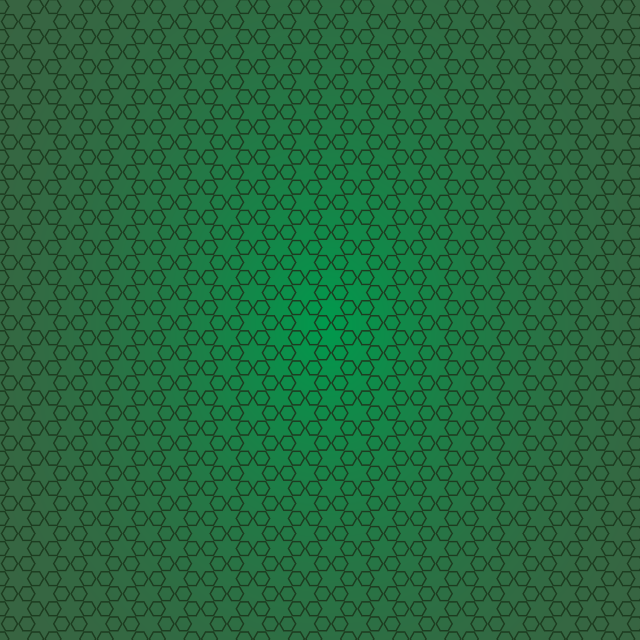
This pattern is drawn by a WebGL 2 fragment shader. Its source:

```glsl
#version 300 es
precision highp float;

#define REPEATS_ACROSS 12.27
#define HEXAGON_SIZE 0.458
#define LINE_WIDTH 0.0023
#define STAR_ORIGIN vec2(0.5175, 0.5193)
#define GLOW_CENTRE vec2(0.512, 0.492)
#define GLOW_STRETCH vec2(1.12, 0.9)
#define GLOW_RADIUS 0.8
#define CENTRE_GREEN vec3(0.0, 0.6, 0.3)
#define EDGE_GREEN vec3(0.222, 0.39, 0.256)
#define LINE_COLOUR vec3(0.115, 0.235, 0.125)

uniform vec2 u_resolution;
out vec4 fragColour;

const float SIXTH_TURN = 1.04719755;

// Offset from the nearest star centre on a triangular lattice.
vec2 nearestStar(vec2 p, float side) {
  vec2 tile = side * vec2(3.0, sqrt(3.0));
  vec2 corner = p - tile * round(p / tile);
  vec2 shifted = p - 0.5 * tile;
  vec2 middle = shifted - tile * round(shifted / tile);
  return dot(corner, corner) < dot(middle, middle) ? corner : middle;
}

// Distance to the outline of the closest of six hexagons ringed round a star.
float hexagonRing(vec2 p, float side) {
  float angle = atan(p.y, p.x);
  angle -= SIXTH_TURN * round(angle / SIXTH_TURN);
  vec2 wedge = length(p) * vec2(cos(angle), sin(angle));
  vec2 fromHexagon = abs(wedge - vec2(side, 0.0));
  vec2 slant = vec2(sin(SIXTH_TURN), cos(SIXTH_TURN));
  float reach = max(fromHexagon.y, dot(fromHexagon, slant));
  return abs(reach - HEXAGON_SIZE * side * slant.x);
}

// Radial falloff that flattens towards the rim.
vec3 glow(vec2 p) {
  float radius = length((p - GLOW_CENTRE) * GLOW_STRETCH) / GLOW_RADIUS;
  float rest = 1.0 - min(radius, 1.0);
  return mix(CENTRE_GREEN, EDGE_GREEN, 1.0 - rest * rest);
}

void main() {
  float canvas = min(u_resolution.x, u_resolution.y);
  vec2 p = gl_FragCoord.xy / canvas;
  float pixel = 1.0 / canvas;
  float side = 1.0 / (3.0 * REPEATS_ACROSS);

  // Thin hexagon outlines over the glow
  float edge = hexagonRing(nearestStar(p - STAR_ORIGIN, side), side) - 0.5 * LINE_WIDTH;
  float line = 1.0 - smoothstep(-0.6 * pixel, 0.6 * pixel, edge);
  fragColour = vec4(mix(glow(p), LINE_COLOUR, line), 1.0);
}
```
